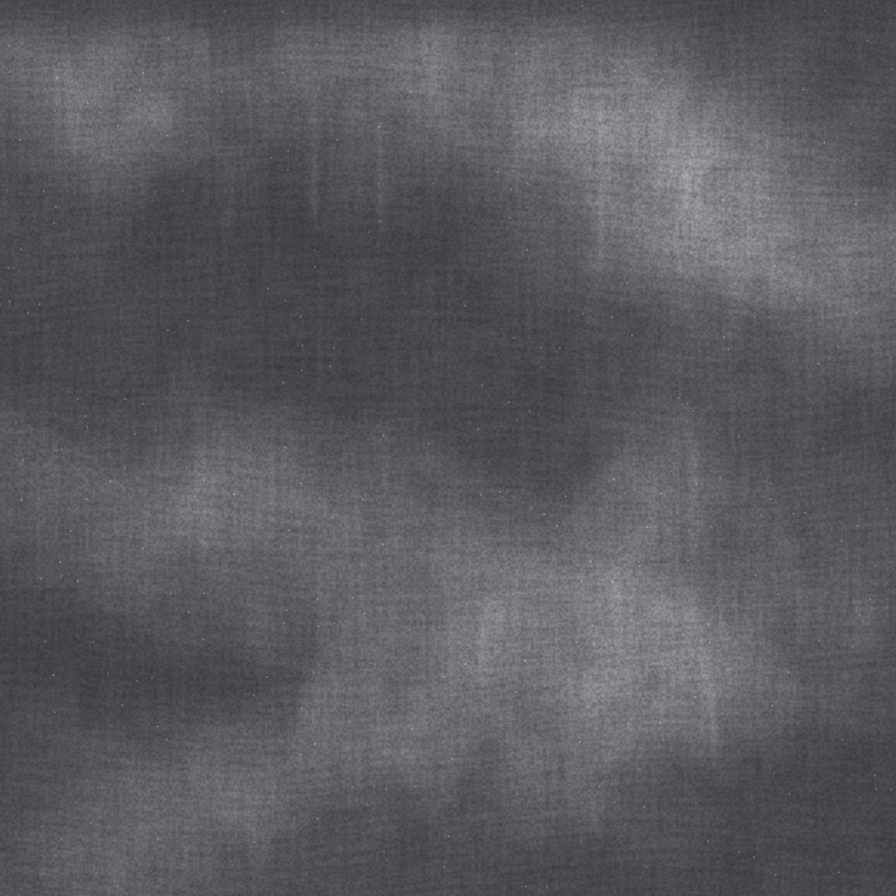
This texture is drawn by a WebGL 1 fragment shader. Its source:

```glsl
precision highp float;
// A worn slate chalkboard: wiped chalk clouds, brushed streaks, faint strokes and fine grain.

#define SLATE_LEVEL 0.262
#define CHALK_GAIN 0.31
#define BASE_DUST 0.05
#define CLOUD_VARIATION 0.34
#define GRAIN_SCALE 290.0
#define GRAIN_AMOUNT 0.085
#define WEAVE_AMOUNT 0.045
#define STROKE_AMOUNT 0.17
#define SPECK_AMOUNT 0.16
#define TINT vec3(0.0, -0.010, 0.010)

uniform vec2 u_resolution;

float hash(vec2 p) {
  vec3 q = fract(vec3(p.xyx) * 0.1031);
  q += dot(q, q.yzx + 33.33);
  return fract((q.x + q.y) * q.z);
}

vec2 gradient(vec2 cell) {
  float angle = 6.28318 * hash(cell);
  return vec2(cos(angle), sin(angle));
}

float noise(vec2 p) {
  vec2 i = floor(p), f = fract(p);
  vec2 u = f * f * f * (f * (f * 6.0 - 15.0) + 10.0);
  vec2 e = vec2(1.0, 0.0);
  float low = mix(dot(gradient(i), f), dot(gradient(i + e), f - e), u.x);
  float high = mix(dot(gradient(i + e.yx), f - e.yx),
                   dot(gradient(i + e.xx), f - e.xx), u.x);
  return mix(low, high, u.y);
}

float fbm(vec2 p) {
  float sum = 0.0, weight = 1.0;
  for (int i = 0; i < 5; i++) {
    sum += weight * noise(p);
    p = mat2(1.6, 1.2, -1.2, 1.6) * p + 17.3;
    weight *= 0.54;
  }
  return sum;
}

// Soft elliptical patch of wiped chalk.
float smear(vec2 p, vec2 center, vec2 radius, float angle) {
  float c = cos(angle), s = sin(angle);
  vec2 d = mat2(c, -s, s, c) * (p - center) / radius;
  return exp(-dot(d, d));
}

// Band of fine parallel scratches following a curve.
float swipe(float along, float offset, float width) {
  float band = exp(-offset * offset / (width * width));
  return band * (0.5 + 1.1 * noise(vec2(along * 4.0, offset * 130.0)));
}

float chalkClouds(vec2 p) {
  vec2 warp = vec2(fbm(p * 3.0 + 4.0), fbm(p * 3.0 + 31.0));
  vec2 q = p + 0.07 * warp;
  float layout = 0.65 * smear(q, vec2(0.83, 0.76), vec2(0.30, 0.14), -0.5)
               + 0.35 * smear(q, vec2(0.55, 0.90), vec2(0.30, 0.12), -0.15)
               + 0.40 * smear(q, vec2(0.08, 0.90), vec2(0.20, 0.09), 0.0)
               + 0.42 * smear(q, vec2(0.35, 0.40), vec2(0.40, 0.10), -0.2)
               + 0.48 * smear(q, vec2(0.68, 0.25), vec2(0.30, 0.13), 0.45)
               + 0.38 * smear(q, vec2(0.25, 0.10), vec2(0.28, 0.10), 0.5)
               + 0.30 * smear(q, vec2(0.72, 0.45), vec2(0.10, 0.15), 0.0);
  float cloud = fbm(q * vec2(4.5, 6.0) + 9.0);
  float wisps = fbm(q * vec2(20.0, 9.0) + 50.0);
  float dust = BASE_DUST + layout + CLOUD_VARIATION * (0.35 + layout) * (cloud + 0.45 * wisps);
  return dust * (1.0 - 0.6 * smoothstep(0.95, 1.0, p.y));
}

// Faint, mostly upright chalk marks.
float uprightStrokes(vec2 p) {
  float sum = 0.0;
  for (int i = 0; i < 10; i++) {
    float id = float(i);
    vec2 center = vec2(hash(vec2(id, 3.0)), 0.15 + 0.7 * hash(vec2(id, 8.0)));
    float reach = mix(0.04, 0.13, hash(vec2(id, 12.0)));
    vec2 d = p - center;
    d.x += 0.08 * d.y * (hash(vec2(id, 19.0)) - 0.5) + 0.012 * noise(vec2(id, p.y * 9.0));
    float fade = 1.0 - smoothstep(0.3, 1.0, abs(d.y) / reach);
    sum += fade * exp(-d.x * d.x / 0.000025) * (0.4 + 0.6 * hash(vec2(id, 27.0)));
  }
  return sum;
}

// Sparse bright crumbs, one candidate per grid cell.
float specks(vec2 p) {
  vec2 grid = p * 55.0, cell = floor(grid);
  vec2 center = 0.2 + 0.6 * vec2(hash(cell + 5.0), hash(cell + 71.0));
  float present = step(0.92, hash(cell + 140.0));
  return present * (1.0 - smoothstep(0.02, 0.10, length(fract(grid) - center)));
}

void main() {
  vec2 p = gl_FragCoord.xy / u_resolution.y;
  float chalk = chalkClouds(p);

  // Curved wipes and upright marks.
  float leftCurve = p.y - 0.35 - 0.18 * exp(-3.5 * p.x);
  float rightCurve = p.y - 0.82 - 1.1 * (1.0 - p.x) * (1.0 - p.x);
  float marks = 1.3 * swipe(p.x, leftCurve, 0.035) * exp(-3.0 * p.x);
  marks += 0.8 * swipe(p.x, rightCurve, 0.006) * smoothstep(0.6, 0.85, p.x);
  marks += uprightStrokes(p);
  chalk += STROKE_AMOUNT * marks * (0.8 + 0.8 * noise(p * 90.0));
  chalk = 0.5 * (chalk + sqrt(chalk * chalk + 0.008));

  // Brushed weave and fine grain, stronger where chalk remains.
  float bend = p.y + 0.06 * noise(p * 2.0 + 6.0);
  float weave = noise(vec2(p.x * 14.0, bend * 170.0)) + 0.8 * noise(p * vec2(150.0, 11.0) + 40.0);
  float grain = noise(p * GRAIN_SCALE + 0.3) + 0.5 * noise(p * GRAIN_SCALE * 0.47 + 80.0);
  float texture = WEAVE_AMOUNT * weave + GRAIN_AMOUNT * grain;

  float level = SLATE_LEVEL + CHALK_GAIN * chalk + texture * (0.55 + 0.8 * min(chalk, 1.0));
  level += SPECK_AMOUNT * specks(p);
  gl_FragColor = vec4(clamp(vec3(level) + TINT, 0.0, 1.0), 1.0);
}
```
